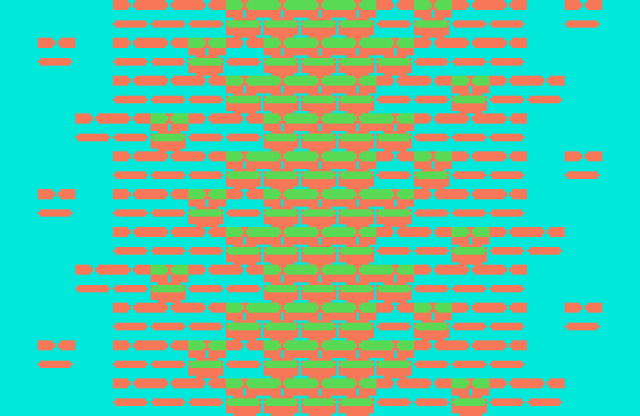
This pattern is drawn by a Shadertoy shader. Its source:

```glsl
// Blocky brickwork: orange and green tiles stacked in staggered columns on cyan.

const vec3 CYAN = vec3(0.00, 0.91, 0.85);
const vec3 ORANGE = vec3(0.97, 0.47, 0.35);
const vec3 GREEN = vec3(0.35, 0.85, 0.33);

const vec2 TILES = vec2(17.0, 11.0);  // repeats across and down
const float CELLS = 15.0;             // cells along each tile side
const int SAMPLES = 3;                // antialiasing samples per axis

bool inRange(float v, float lo, float hi) {
    return v >= lo && v <= hi;
}

// Solid span of cells with its four corner cells removed.
bool notchedBrick(vec2 cell, vec2 lo, vec2 hi) {
    bool inside = inRange(cell.x, lo.x, hi.x) && inRange(cell.y, lo.y, hi.y);
    bool corner = (cell.x == lo.x || cell.x == hi.x)
               && (cell.y == lo.y || cell.y == hi.y);
    return inside && !corner;
}

// Upper course is split at the centre; lower course is one whole brick.
bool brickFace(vec2 cell) {
    float shifted = mod(cell.x + 7.0, CELLS);
    bool upper = notchedBrick(vec2(shifted, cell.y), vec2(0.0), vec2(13.0, 3.0));
    bool lower = notchedBrick(cell, vec2(0.0, 8.0), vec2(13.0, 10.0));
    return upper || lower;
}

// Mortar: a short centre stem and an I-shaped joint at the tile sides.
bool mortar(vec2 cell) {
    bool centreStem = cell.x == 7.0 && inRange(cell.y, 4.0, 6.0);
    bool sideStem = cell.x == 14.0 && inRange(cell.y, 8.0, 13.0);
    bool serif = (cell.y == 7.0 || cell.y == 14.0)
              && !inRange(cell.x, 3.0, 11.0);
    return centreStem || sideStem || serif;
}

// Tile kind: 0 empty, 1 orange bricks, 2 green bricks.
int tileKind(vec2 tile) {
    float column = mod(tile.y, 2.0) < 0.5 ? tile.x : TILES.x - 1.0 - tile.x;
    bool wide = mod(tile.y, 4.0) > 1.5;
    float accent = wide ? 12.0 : 11.0;
    if (inRange(column, 6.0, 9.0) || column == accent) return 2;
    if (inRange(column, 3.0, 13.0)) return 1;
    return column == (wide ? 14.0 : 15.0) ? 1 : 0;
}

vec3 tileColor(int kind, vec2 cell) {
    if (kind == 0) return CYAN;
    bool face = brickFace(cell);
    if (kind == 1) return face ? ORANGE : CYAN;
    if (face) return GREEN;
    return mortar(cell) ? CYAN : ORANGE;
}

vec3 patternColor(vec2 uv) {
    vec2 grid = vec2(uv.x, 1.0 - uv.y) * TILES;
    return tileColor(tileKind(floor(grid)), floor(fract(grid) * CELLS));
}

void mainImage(out vec4 fragColor, in vec2 fragCoord) {
    // Average a small grid of samples to smooth cell edges.
    vec3 total = vec3(0.0);
    for (int j = 0; j < SAMPLES; j++) {
        for (int i = 0; i < SAMPLES; i++) {
            vec2 offset = (vec2(i, j) + 0.5) / float(SAMPLES) - 0.5;
            total += patternColor((fragCoord + offset) / iResolution.xy);
        }
    }
    fragColor = vec4(total / float(SAMPLES * SAMPLES), 1.0);
}
```
